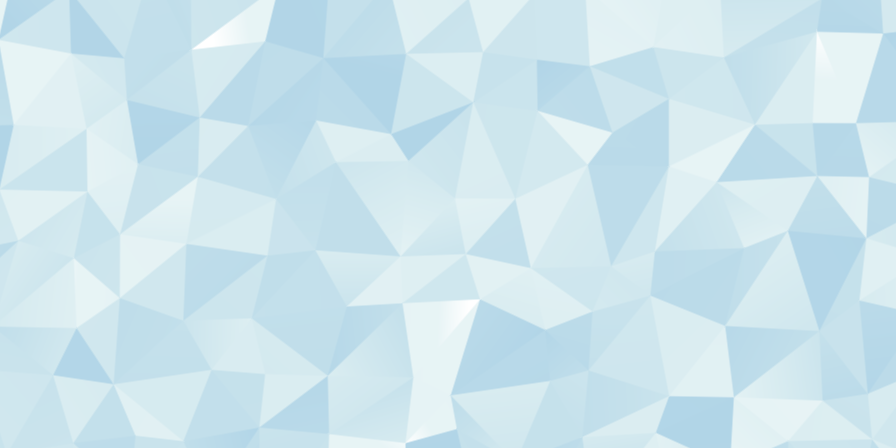
A WebGL 2 fragment shader for this background:

```glsl
#version 300 es
precision highp float;

uniform vec2 u_resolution;
out vec4 fragColor;

const float ROWS = 6.7;
const float JITTER = 0.31;

const vec3 DEEP_BLUE = vec3(0.695, 0.835, 0.907);
const vec3 SKY_BLUE = vec3(0.770, 0.880, 0.922);
const vec3 ICE_BLUE = vec3(0.843, 0.922, 0.941);
const vec3 PALE_ICE = vec3(0.905, 0.955, 0.961);
const vec3 WHITE = vec3(1.0);

float hash(vec2 p) {
    return fract(sin(dot(p, vec2(127.1, 311.7))) * 43758.5453);
}

float valueNoise(vec2 p) {
    vec2 i = floor(p);
    vec2 f = smoothstep(0.0, 1.0, fract(p));
    float low = mix(hash(i), hash(i + vec2(1.0, 0.0)), f.x);
    float high = mix(hash(i + vec2(0.0, 1.0)), hash(i + 1.0), f.x);
    return mix(low, high, f.y);
}

float ramp(float a, float b, float x) {
    return clamp((x - a) / (b - a), 0.0, 1.0);
}

// Grid corner moved at random
vec2 vertexAt(vec2 corner) {
    vec2 offset = vec2(hash(corner + 17.3), hash(corner + 51.9)) - 0.5;
    return corner + 2.0 * JITTER * offset;
}

// Signed distance to a line, positive on its left
float leftOf(vec2 p, vec2 a, vec2 b) {
    vec2 edge = normalize(b - a);
    return edge.x * (p.y - a.y) - edge.y * (p.x - a.x);
}

// Smooth coverage of a counter-clockwise triangle
float coverage(vec2 p, vec2 a, vec2 b, vec2 c, float softness) {
    float inside = min(leftOf(p, a, b), min(leftOf(p, b, c), leftOf(p, c, a)));
    return ramp(-0.5 * softness, 0.5 * softness, inside);
}

vec3 toneColor(float tone) {
    vec3 color = mix(DEEP_BLUE, SKY_BLUE, ramp(0.10, 0.42, tone));
    color = mix(color, ICE_BLUE, ramp(0.42, 0.64, tone));
    color = mix(color, PALE_ICE, ramp(0.64, 0.85, tone));
    return mix(color, WHITE, ramp(0.92, 1.0, tone));
}

// Weighted facet colour in rgb, weight in a
vec4 facet(vec2 p, vec2 a, vec2 b, vec2 c, vec2 cell, float id, float softness) {
    float weight = coverage(p, a, b, c, softness);
    vec2 seed = cell + 37.7 * id;
    float tone = 0.5 * hash(cell + 83.1) + 0.5 * hash(seed + 9.4);

    // Broad light and a gentle slope across the facet
    vec2 center = (a + b + c) / 3.0;
    tone += 0.12 * (valueNoise(center * 0.3) - 0.5);
    float angle = 6.2832 * hash(seed + 23.6);
    float slope = 0.25 * pow(hash(seed + 64.2), 3.0);
    tone += slope * dot(p - center, vec2(cos(angle), sin(angle)));
    return vec4(toneColor(tone), 1.0) * weight;
}

// Quad split along its shorter diagonal
vec4 quad(vec2 p, vec2 cell, float softness) {
    vec2 a = vertexAt(cell);
    vec2 b = vertexAt(cell + vec2(1.0, 0.0));
    vec2 c = vertexAt(cell + 1.0);
    vec2 d = vertexAt(cell + vec2(0.0, 1.0));
    if (distance(a, c) < 1.08 * distance(b, d)) {
        return facet(p, a, b, c, cell, 1.0, softness)
             + facet(p, a, c, d, cell, 2.0, softness);
    }
    return facet(p, a, b, d, cell, 1.0, softness)
         + facet(p, b, c, d, cell, 2.0, softness);
}

void main() {
    vec2 p = ROWS * gl_FragCoord.xy / u_resolution.y;
    float softness = ROWS * max(0.004, 1.0 / u_resolution.y);

    // Blend every facet that reaches this point
    vec4 total = vec4(0.0);
    for (int y = -1; y <= 1; y++) {
        for (int x = -1; x <= 1; x++) {
            total += quad(p, floor(p) + vec2(x, y), softness);
        }
    }
    fragColor = vec4(total.rgb / max(total.a, 0.001), 1.0);
}
```
